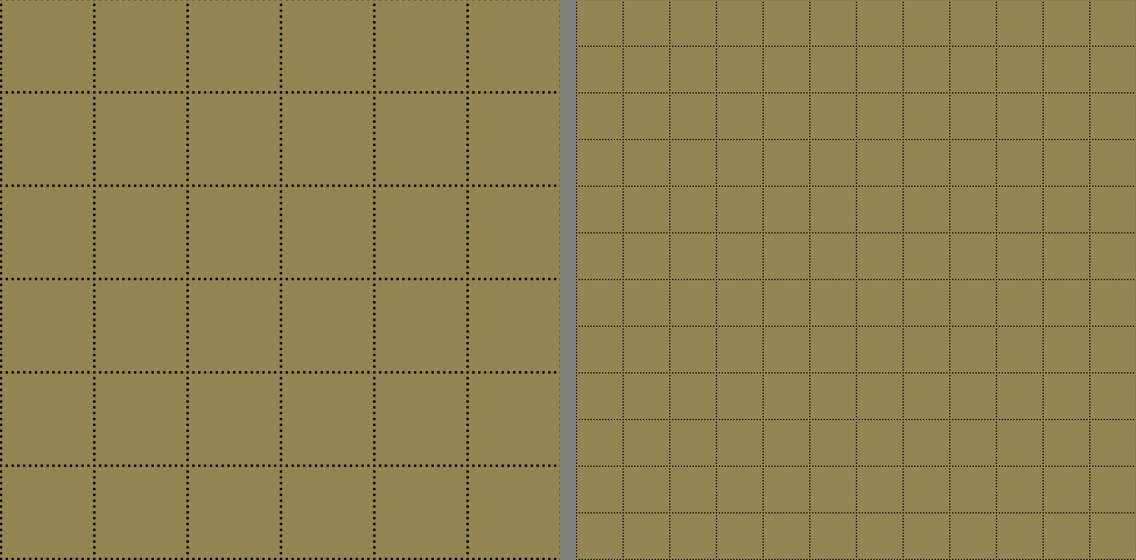
Left: one tile. Right: repeated 2 by 2.
Reproduce this pattern procedurally as a Shadertoy shader.

```glsl
// Soft-edged square dot; offset and blur are in cell units
float squareDot(vec2 offset, vec2 blur) {
    vec2 cover = 1.0 - smoothstep(-blur, blur, abs(offset) - 0.013);
    return cover.x * cover.y;
}

void mainImage(out vec4 fragColor, in vec2 fragCoord) {
    // Six cells each way, with grid lines just inside the left and bottom edges
    vec2 cell = 6.0 * fragCoord / iResolution.xy - 0.0104;
    vec2 blur = 0.75 * 6.0 / iResolution.xy;

    // Offsets to the nearest grid line and to the nearest of 16 dots per cell
    vec2 toLine = fract(cell + 0.5) - 0.5;
    vec2 toDot = (fract(cell * 16.0 + 0.5) - 0.5) / 16.0;

    // Dotted vertical and horizontal lines share a dot at each crossing
    float vertical = squareDot(vec2(toLine.x, toDot.y), blur);
    float horizontal = squareDot(vec2(toDot.x, toLine.y), blur);
    float ink = max(vertical, horizontal);

    vec3 khaki = vec3(0.58, 0.52, 0.32);
    fragColor = vec4(mix(khaki, vec3(0.0), ink), 1.0);
}
```
